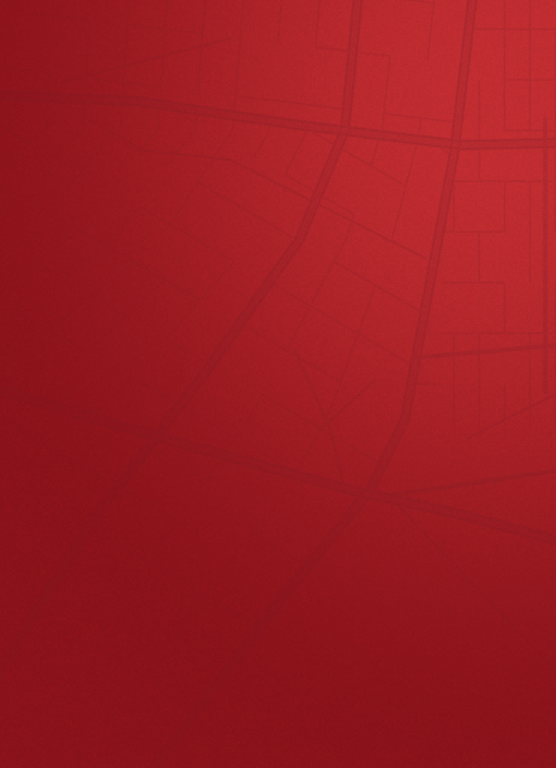
Reproduce this background procedurally as a WebGL 2 fragment shader.

```glsl
#version 300 es
precision highp float;
// A red backdrop lit from the upper right, overlaid with a faint street map.
// Main roads are piecewise curves; side streets follow the coordinates those
// curves span, with hashed gaps, and fine grain covers the whole.

uniform vec2 u_resolution;
out vec4 fragColor;

const vec3 DEEP_RED = vec3(0.545, 0.072, 0.102);
const vec3 BRIGHT_RED = vec3(0.755, 0.176, 0.192);
const vec3 ROAD_TINT = vec3(0.42, 0.10, 0.15);

// Curve knots: x is the running coordinate, y the value along it.
const vec2 WEST_AVENUE[6] = vec2[6](vec2(0.128, 0.0), vec2(0.336, 0.13),
    vec2(0.505, 0.26), vec2(0.688, 0.39), vec2(0.831, 0.449), vec2(1.0, 0.466));
const vec2 EAST_AVENUE[6] = vec2[6](vec2(0.062, 0.247), vec2(0.219, 0.365),
    vec2(0.362, 0.482), vec2(0.453, 0.527), vec2(0.805, 0.592), vec2(1.0, 0.615));
const vec2 NORTH_ROAD[6] = vec2[6](vec2(0.0, 0.876), vec2(0.18, 0.868),
    vec2(0.3, 0.85), vec2(0.39, 0.837), vec2(0.6, 0.811), vec2(0.73, 0.814));
const vec2 SOUTH_ROAD[6] = vec2[6](vec2(0.0, 0.492), vec2(0.195, 0.434),
    vec2(0.3, 0.405), vec2(0.456, 0.362), vec2(0.6, 0.33), vec2(0.73, 0.295));

// Single streets that break the regular blocks: start xy, end xy.
const vec4 LANES[11] = vec4[11](
    vec4(0.508, 0.355, 0.73, 0.388), vec4(0.54, 0.534, 0.73, 0.551),
    vec4(0.71, 0.845, 0.71, 0.49), vec4(0.18, 0.805, 0.3, 0.792),
    vec4(0.3, 0.792, 0.553, 0.664), vec4(0.384, 0.544, 0.43, 0.44),
    vec4(0.43, 0.44, 0.449, 0.362), vec4(0.488, 0.505, 0.417, 0.44),
    vec4(0.51, 0.35, 0.73, 0.12), vec4(0.07, 0.89, 0.3, 0.95),
    vec4(0.61, 0.43, 0.73, 0.49));

float hash(vec2 p) {
    vec3 q = fract(vec3(p.xyx) * 0.1031);
    q += dot(q, q.yzx + 33.33);
    return fract((q.x + q.y) * q.z);
}

// Value and slope of a curve, extended past both ends.
vec2 curveAt(vec2 knots[6], float t) {
    vec2 result = vec2(0.0);
    for (int i = 0; i < 5; i++) {
        vec2 span = knots[i + 1] - knots[i];
        float slope = span.y / span.x;
        if (i == 0 || t >= knots[i].x)
            result = vec2(knots[i].y + slope * (t - knots[i].x), slope);
    }
    return result;
}

float curveDistance(vec2 curve, float value) {
    return abs(value - curve.x) * inversesqrt(1.0 + curve.y * curve.y);
}

float segmentDistance(vec2 p, vec2 a, vec2 b) {
    vec2 pa = p - a, ba = b - a;
    return length(pa - ba * clamp(dot(pa, ba) / dot(ba, ba), 0.0, 1.0));
}

float stroke(float d, float halfWidth, float blur) {
    return 1.0 - smoothstep(halfWidth - blur, halfWidth + blur, d);
}

// Two kerbs with a paler carriageway between them.
float road(float d, float blur) {
    return max(stroke(abs(d - 0.005), 0.0018, blur), 0.5 * stroke(d, 0.006, blur));
}

// Repeated streets at whole values of c; some stretches are left out.
float streets(float c, float spacing, float along, float seed, float blur) {
    float id = floor(c + 0.5);
    float present = step(0.42, hash(vec2(id + 40.0, floor(along) + 60.0 + seed)));
    return present * stroke(abs(c - id) * spacing, 0.0012, blur);
}

float streetMap(vec2 p, float blur) {
    vec2 west = curveAt(WEST_AVENUE, p.y), east = curveAt(EAST_AVENUE, p.y);
    vec2 north = curveAt(NORTH_ROAD, p.x), south = curveAt(SOUTH_ROAD, p.x);

    // Blocks west of the east avenue lean with the two avenues.
    float gap = east.x - west.x;
    float across = 3.0 * (p.x - west.x) / gap;
    float lean = mix(west.y, east.y, clamp(across / 3.0, 0.0, 1.0));
    float spacing = gap / 3.0 * inversesqrt(1.0 + lean * lean);
    bool uptown = p.y > north.x;
    float tilt = uptown ? 0.12 : 0.58;
    float down = (p.y + tilt * p.x) / 0.076;
    float leaning = max(streets(across, spacing, down, 0.0, blur),
        streets(down, 0.076 * inversesqrt(1.0 + tilt * tilt), across, 20.0, blur));

    // Blocks east of it are upright.
    vec2 cell = vec2((p.x - 0.657) / 0.033, (p.y - 0.632) / 0.066);
    float upright = max(streets(cell.x, 0.033, cell.y, 7.0, blur),
                        streets(cell.y, 0.066, cell.x * 0.4, 31.0, blur));
    upright *= smoothstep(0.42, 0.46, p.y);
    float minor = p.x < east.x ? leaning : upright;

    for (int i = 0; i < 11; i++) {
        float d = segmentDistance(p, LANES[i].xy, LANES[i].zw);
        minor = max(minor, 1.2 * stroke(d, i < 3 ? 0.003 : 0.0015, blur));
    }
    float major = max(road(curveDistance(west, p.x), blur), road(curveDistance(east, p.x), blur));
    major = max(major, road(curveDistance(north, p.y), blur));
    major = max(major, road(curveDistance(south, p.y), blur));
    return max(major, 0.65 * minor);
}

void main() {
    vec2 p = gl_FragCoord.xy / u_resolution.y;
    float glow = 1.0 - smoothstep(0.05, 0.85, length((p - vec2(0.68, 0.87)) * vec2(1.08, 0.98)));
    vec3 color = mix(DEEP_RED, BRIGHT_RED, glow);
    float blur = max(0.0014, 0.7 / u_resolution.y);
    color = mix(color, ROAD_TINT, streetMap(p, blur) * mix(0.15, 0.24, glow));
    float grain = hash(floor(p * 512.0)) - 0.5;
    fragColor = vec4(color * (1.0 + 0.045 * grain), 1.0);
}
```
